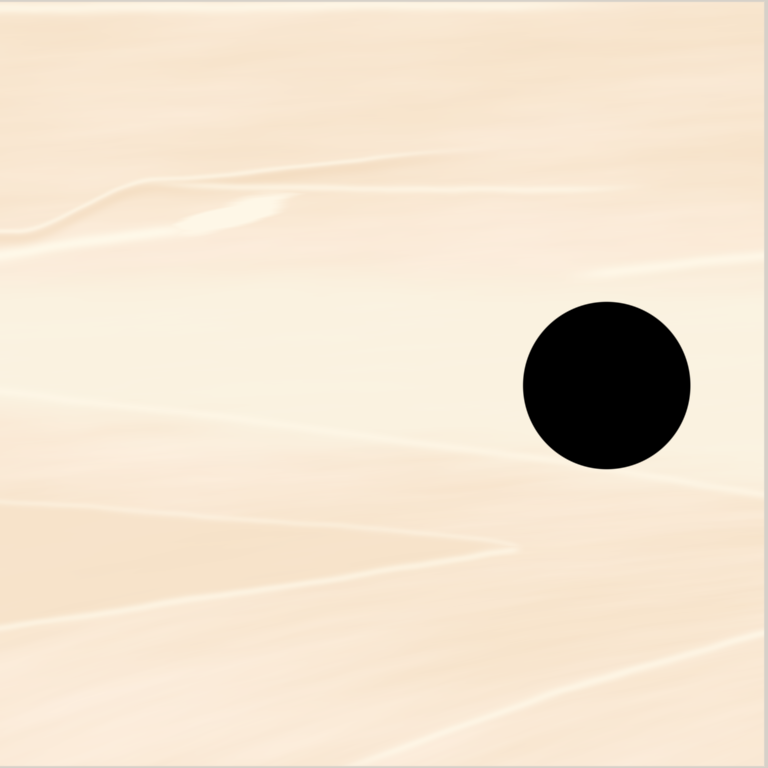
Give the GLSL for this texture, as a Shadertoy shader.

```glsl
// Pale cream marble slab with a black disc and a thin grey rim.
// Sheared gradient noise makes the soft bands; curved veins with
// faded ends are drawn over them, then the disc and the rim.

const vec3 PEACH = vec3(0.970, 0.895, 0.800);
const vec3 BLUSH = vec3(0.988, 0.928, 0.862);
const vec3 CREAM = vec3(0.980, 0.950, 0.880);
const vec3 TAN   = vec3(0.945, 0.845, 0.725);
const vec3 MILK  = vec3(0.998, 0.972, 0.910);
const vec3 RIM   = vec3(0.840, 0.820, 0.790);

const vec2  DISC_CENTER = vec2(0.790, 0.498);
const float DISC_RADIUS = 0.109;
const vec2  NOSE_TIP    = vec2(0.685, 0.285);
const vec2  GRAIN_SCALE = vec2(2.2, 13.0);
const float WARP        = 0.006;

vec2 hashGradient(vec2 cell) {
    vec3 q = fract(cell.xyx * vec3(0.1031, 0.1030, 0.0973));
    q += dot(q, q.yzx + 33.33);
    float angle = 6.2832 * fract((q.x + q.y) * q.z);
    return vec2(cos(angle), sin(angle));
}

float gradientNoise(vec2 p) {
    vec2 i = floor(p), f = p - i;
    vec2 u = f * f * f * (f * (f * 6.0 - 15.0) + 10.0);
    vec2 e = vec2(1.0, 0.0);
    float low  = mix(dot(hashGradient(i), f),
                     dot(hashGradient(i + e), f - e), u.x);
    float high = mix(dot(hashGradient(i + e.yx), f - e.yx),
                     dot(hashGradient(i + 1.0), f - 1.0), u.x);
    return mix(low, high, u.y);
}

float fbm(vec2 p) {
    float sum = 0.0, amp = 0.6;
    for (int k = 0; k < 4; k++) {
        sum += amp * gradientNoise(p);
        p = p * 2.03 + 17.3;
        amp *= 0.5;
    }
    return sum;
}

// Soft line around height y, 1 on the line
float line(float y, float width) {
    return exp(-y * y / (width * width));
}

// 1 between lo and hi, with soft ends
float span(float x, float lo, float hi, float soft) {
    return smoothstep(lo - soft, lo + soft, x) * (1.0 - smoothstep(hi - soft, hi + soft, x));
}

// Bowed vein from a to b
float vein(vec2 p, vec2 a, vec2 b, float bow, float width) {
    float t = (p.x - a.x) / (b.x - a.x);
    float y = mix(a.y, b.y, t) + 4.0 * bow * t * (1.0 - t);
    return line(p.y - y, width) * span(t, 0.0, 1.0, 0.12);
}

vec3 marble(vec2 uv) {
    vec2 p = uv;
    p.y += WARP * fbm(uv * vec2(5.0, 9.0));

    // Grain: nearly level above, climbing to the right below
    float shear = mix(0.36, 0.07, smoothstep(0.05, 0.45, p.y));
    vec2 g = vec2(p.x, p.y - shear * p.x) * GRAIN_SCALE;
    float broad = fbm(g);
    float fine = fbm(g * vec2(1.6, 3.2) + 40.0);

    // Soft bands
    float lower = 1.0 - smoothstep(0.08, 0.30, p.y + 0.12 * p.x);
    float blush = 0.24 + 0.95 * broad + 0.45 * lower
                + 0.40 * span(p.y, 0.36, 0.73, 0.06);
    vec3 col = mix(PEACH, BLUSH, clamp(blush, 0.0, 1.0));
    float bandY = p.y + 0.05 * broad;
    float band = smoothstep(0.42, 0.51, bandY + 0.10 * p.x)
               * (1.0 - smoothstep(0.59, 0.69, bandY));
    col = mix(col, CREAM, band);
    col += 0.022 * fine * (1.0 - 0.65 * band) * vec3(0.5, 0.8, 1.0);

    // Peach nose, pointing right, with a light outline
    float back = max(1.0 - p.x / NOSE_TIP.x, 0.0);
    float top = NOSE_TIP.y + 0.062 * pow(back, 0.70);
    float bottom = NOSE_TIP.y - 0.102 * pow(back, 0.95);
    float inside = smoothstep(bottom - 0.004, bottom + 0.012, p.y)
                 * (1.0 - smoothstep(top - 0.012, top + 0.004, p.y));
    float body = smoothstep(0.0, 0.12, back);
    col = mix(col, mix(PEACH, TAN, 0.18), 0.8 * inside * body);
    float outline = max(0.6 * line(p.y - top, 0.004), line(p.y - bottom, 0.005));
    col = mix(col, MILK, 0.65 * outline * smoothstep(0.0, 0.03, back));

    // Stepped upper vein with a tan shadow beneath
    float stepY = 0.700 + 0.065 * smoothstep(0.02, 0.20, p.x)
                + 0.045 * smoothstep(0.15, 0.70, p.x);
    float fade = 1.0 - smoothstep(0.45, 0.68, p.x);
    col = mix(col, TAN, 0.48 * line(p.y - stepY + 0.010, 0.009) * fade);
    col = mix(col, MILK, 0.65 * line(p.y - stepY, 0.0035) * fade);

    // Milky streaks and the bright lens at the upper left
    float milk = vein(p, vec2(-0.10, 0.650), vec2(0.25, 0.702), 0.003, 0.009);
    vec2 lens = p - vec2(0.305, 0.722);
    lens.y -= 0.24 * lens.x;
    float lensSize = length(lens / vec2(0.085, 0.020)) + 0.7 * fine;
    milk = max(milk, 0.95 * (1.0 - smoothstep(0.70, 1.12, lensSize)));
    milk = max(milk, 0.65 * vein(p, vec2(0.22, 0.760), vec2(0.80, 0.755), -0.004, 0.005));
    milk = max(milk, 0.85 * vein(p, vec2(0.76, 0.642), vec2(1.10, 0.675), 0.002, 0.008));
    milk = max(milk, 0.80 * vein(p, vec2(-0.15, 0.988), vec2(0.75, 0.993), 0.001, 0.008));

    // Long falling vein and the rising one at the lower right
    milk = max(milk, 0.60 * vein(p, vec2(-0.15, 0.505), vec2(1.15, 0.330), 0.012, 0.006));
    milk = max(milk, 0.75 * vein(p, vec2(0.45, 0.000), vec2(1.12, 0.205), 0.014, 0.006));
    return mix(col, MILK, milk);
}

void mainImage(out vec4 fragColor, in vec2 fragCoord) {
    vec2 uv = fragCoord / iResolution.xy;
    float px = 1.0 / iResolution.y;
    vec3 col = marble(uv);

    // Rim: wider on the right, hairline above and below
    float edge = min(min(uv.y, 1.0 - uv.y) - 0.0025, 1.0 - uv.x - 0.0050);
    col = mix(RIM, col, smoothstep(-px, px, edge));

    // Black disc
    float disc = length(uv - DISC_CENTER) - DISC_RADIUS;
    col *= smoothstep(-px, px, disc);
    fragColor = vec4(clamp(col, 0.0, 1.0), 1.0);
}
```
